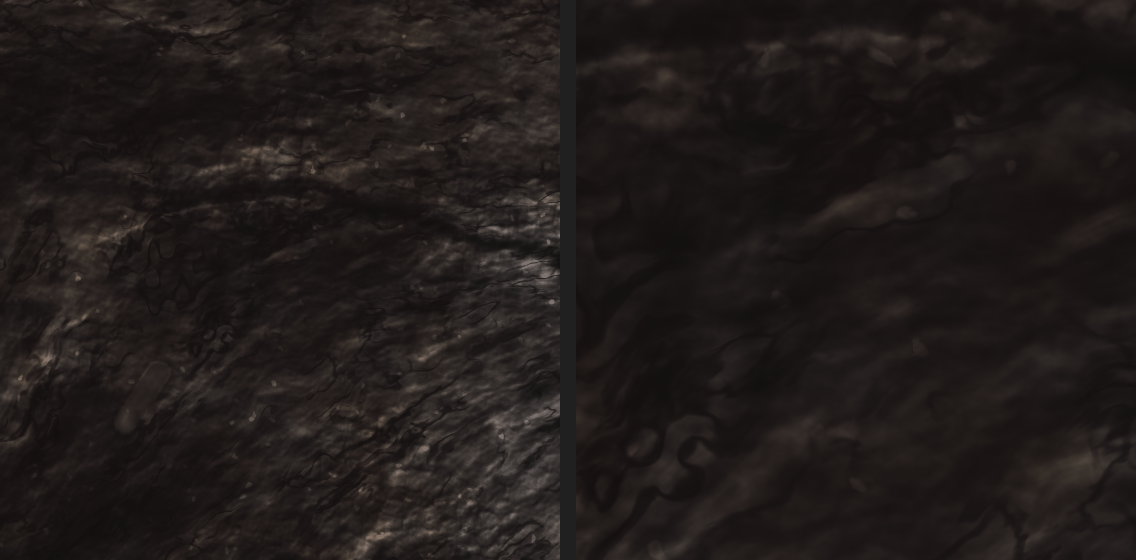
Left: the whole. Right: its middle third, enlarged.
Give the GLSL for this texture, as a WebGL 2 fragment shader.

```glsl
#version 300 es
precision highp float;
uniform vec2 u_resolution;
out vec4 fragColor;

float hash(vec2 p) {
    vec3 a = fract(p.xyx * vec3(0.1031, 0.1030, 0.0973));
    a += dot(a, a.yzx + 33.33);
    return fract((a.x + a.y) * a.z);
}

float noise(vec2 p) {
    vec2 i = floor(p), f = fract(p);
    f = f * f * (3.0 - 2.0 * f);
    return mix(mix(hash(i), hash(i + vec2(1, 0)), f.x),
               mix(hash(i + vec2(0, 1)), hash(i + vec2(1, 1)), f.x), f.y);
}

float fbm(vec2 p) {
    float sum = 0.0, amp = 0.5;
    for (int i = 0; i < 5; i++) {
        sum += amp * noise(p);
        p = mat2(0.96, 0.28, -0.28, 0.96) * p * 2.0 + 7.3;
        amp *= 0.5;
    }
    return sum / 0.97;
}

// Rounded grains: x is the bump height, y a random value per grain
vec2 grains(vec2 p) {
    vec2 cell = floor(p), best = vec2(9.0, 0.0);
    for (int y = -1; y <= 1; y++)
    for (int x = -1; x <= 1; x++) {
        vec2 id = cell + vec2(x, y);
        vec2 centre = id + 0.15 + 0.7 * vec2(hash(id), hash(id + 41.7));
        float d = length(p - centre);
        if (d < best.x) best = vec2(d, hash(id + 83.1));
    }
    return vec2(max(0.0, 1.0 - best.x * best.x * 1.6), best.y);
}

// Coordinates along and across the layers, steeper towards the bottom
vec2 layers(vec2 p) {
    float slope = mix(0.68, 0.08, smoothstep(0.1, 0.8, p.y));
    vec2 q = vec2(p.x, p.y - slope * (p.x - 0.5));
    return q + 0.06 * (vec2(fbm(p * 9.0), fbm(p * 9.0 + 19.0)) - 0.5);
}

vec2 roughen(vec2 p) {
    return p + 0.022 * (vec2(fbm(p * 38.0), fbm(p * 38.0 + 9.0)) - 0.5);
}

float rubbleMask(vec2 p) {
    return smoothstep(0.35, 0.65, fbm(p * 6.0 + 3.0) + 0.25 * (p.x - 0.5));
}

float relief(vec2 p) {
    vec2 q = layers(p), r = roughen(p);
    return fbm(q * vec2(8, 18))
         + 0.4 * fbm(p * vec2(24, 32))
         + rubbleMask(p) * (0.16 * grains(r * vec2(28, 38)).x + 0.07 * grains(r * 68.0).x);
}

float blob(vec2 p, vec2 centre, vec2 radius) {
    vec2 d = (p - centre) / radius;
    return exp(-dot(d, d));
}

float capsule(vec2 p, vec2 a, vec2 b, float r) {
    vec2 ab = b - a;
    return length(p - a - ab * clamp(dot(p - a, ab) / dot(ab, ab), 0.0, 1.0)) - r;
}

void main() {
    vec2 p = gl_FragCoord.xy / u_resolution;
    vec2 q = layers(p), r = roughen(p);
    vec2 w = p + 0.12 * (vec2(fbm(p * 6.0 + 31.0), fbm(p * 6.0 + 57.0)) - 0.5);

    // Broad light and shadow
    float tone = 0.34;
    tone -= 1.2 * blob(w, vec2(0.22, 0.81), vec2(0.42, 0.10));
    tone -= 1.3 * blob(w, vec2(0.10, 0.08), vec2(0.40, 0.19));
    tone -= 1.0 * blob(w, vec2(0.47, 0.50), vec2(0.22, 0.12));
    tone += 0.95 * blob(w, vec2(1.02, 0.14), vec2(0.36, 0.28));
    tone += 1.0 * blob(w, vec2(0.97, 0.55), vec2(0.15, 0.07));
    tone += 0.9 * blob(w, vec2(0.48, 0.71), vec2(0.18, 0.05));
    tone += 0.9 * blob(w, vec2(0.08, 0.34), vec2(0.20, 0.04));
    tone += 0.55 * blob(w, vec2(0.95, 0.80), vec2(0.30, 0.16));
    tone += 0.9 * blob(w, vec2(0.36, 0.95), vec2(0.14, 0.03));
    tone += 0.5 * blob(w, vec2(0.25, 0.55), vec2(0.24, 0.07));

    // Layered surface lit from above
    float lit = relief(p) - relief(p + vec2(-0.003, 0.006));
    tone += clamp(lit * 5.5, -1.2, 1.3);
    tone += 2.0 * (fbm(q * vec2(6, 14) + 11.0) - 0.5);
    tone += 1.7 * (fbm(p * vec2(34, 42)) - 0.5);

    // Rubble with shaded gaps and uneven grain brightness
    vec2 lump = grains(r * vec2(28, 38));
    tone += rubbleMask(p) * (0.8 * (lump.x - 0.68) + 0.6 * (lump.y - 0.5) * lump.x);

    // Broken shadow pockets beneath the ledges
    float ledge = fbm(q * vec2(5, 15) + 5.0 + 0.5 * noise(p * 40.0));
    float pocket = smoothstep(0.065, 0.0, abs(ledge - 0.46));
    tone -= 1.5 * pocket * smoothstep(0.4, 0.65, fbm(p * 8.0 + 71.0));
    float chink = smoothstep(0.06, 0.0, abs(fbm(q * vec2(13, 24) + 23.0) - 0.48));
    tone -= 1.1 * chink * smoothstep(0.45, 0.65, noise(p * 15.0 + 47.0));

    // Arched overhang with a pale lip below its shadow
    float arch = 0.685 - sqrt(0.0012 + 0.1 * (p.x - 0.5) * (p.x - 0.5));
    float d = p.y - arch - 0.04 * (fbm(vec2(p.x * 9.0, 2.0)) - 0.5);
    float rough = 0.04 * (fbm(p * 22.0) - 0.5);
    float reach = smoothstep(0.22, 0.42, p.x) * (0.6 + 0.4 * noise(p * 14.0));
    tone -= 2.6 * reach * exp(-pow((d - 0.013 + rough) / 0.013, 2.0));
    float lip = smoothstep(0.08, 0.3, p.x) * (1.0 - smoothstep(0.54, 0.62, p.x));
    tone += 0.9 * lip * exp(-pow((d + 0.004 + 0.15 * rough) / 0.004, 2.0));

    // Short embedded stub
    float stub = capsule(p + rough * 0.2, vec2(0.225, 0.245), vec2(0.283, 0.335), 0.019);
    tone -= 0.9 * exp(-pow(max(stub, 0.0) / 0.012, 2.0)) * smoothstep(0.0, 0.005, stub);
    float stubTone = 0.45 - 20.0 * abs(stub + 0.013) + 0.9 * blob(p, vec2(0.225, 0.245), vec2(0.022));
    tone = mix(tone, stubTone + 1.2 * (fbm(p * 40.0) - 0.5), 0.75 * smoothstep(0.004, -0.004, stub));

    // Sparse ragged pale chips
    vec2 chip = grains(r * 75.0 + 13.0);
    tone += 0.9 * smoothstep(0.95, 0.99, chip.y) * smoothstep(0.7, 0.95, chip.x);

    // Brown rock, greyer towards the dusty right side
    float light = 0.06 + 0.05 * exp(0.9 * clamp(tone, -3.0, 2.3));
    float dust = blob(w, vec2(1.0, 0.2), vec2(0.22, 0.28)) + blob(w, vec2(0.97, 0.55), vec2(0.16, 0.09));
    vec3 brown = mix(vec3(1.16, 0.95, 0.92), vec3(1.13, 0.98, 0.88), smoothstep(0.09, 0.22, light));
    brown.rb += vec2(0.06, -0.06) * (noise(p * 18.0) - 0.5);
    vec3 tint = mix(brown, vec3(1.06, 0.98, 0.96), min(dust, 0.85));
    fragColor = vec4(light * tint, 1.0);
}
```
